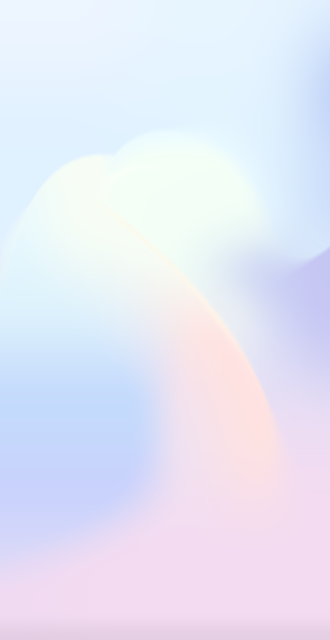
Reproduce this background procedurally as a Shadertoy shader.

```glsl
// Pastel abstract: a pale dome, a peach ribbon curling down, blue and violet mist.
#define SKY_TOP vec3(.93, .96, 1.)
#define SKY_LOW vec3(.88, .945, 1.)
#define MINT vec3(.955, 1., .965)
#define CREAM vec3(.97, .993, .96)
#define ICE vec3(.905, .975, .995)
#define BLUE vec3(.77, .855, .99)
#define PERIWINKLE vec3(.75, .82, .97)
#define VIOLET vec3(.765, .765, .95)
#define LILAC vec3(.86, .85, .97)
#define PEACH vec3(.995, .888, .885)
#define PINK vec3(.953, .86, .945)
#define EDGE .006

float fall(float a, float b, float x) { return 1. - smoothstep(a, b, x); }

// Soft elliptical spot
float glow(vec2 p, vec2 centre, vec2 radius) {
    vec2 d = (p - centre) / radius;
    return exp(-dot(d, d));
}

float cube(float x) { return x * x * x; }

// Height of the two overlapping domes
float domeTop(float x) {
    float small = .758 - 4. * cube(abs(x - .36));
    float large = .797 - 5.5 * cube(abs(x - .54));
    return max(small, large);
}

// Right-hand border of the ribbon
float ribbonEdge(float y) {
    float d = max(y - .24, 0.);
    return max(.86 - 2.8 * d * d, .31);
}

// How far a point lies inside the blue hollow
float hollow(vec2 p) {
    float below = max(.32 - p.y, 0.), above = max(p.y - .32, 0.);
    float border = .52 - 46. * cube(below) - 2.2 * above * above;
    float blur = .085 + 4.5 * below * below + .2 * smoothstep(.36, .58, p.y);
    return fall(-blur, blur, p.x - border + .04);
}

vec3 skyColor(vec2 p) {
    vec3 c = mix(SKY_LOW, SKY_TOP, smoothstep(.76, 1., p.y));
    c = mix(c, vec3(.89, .96, 1.), .6 * smoothstep(.2, .6, p.x));
    c = mix(c, PERIWINKLE, .95 * glow(p, vec2(1.06, .85), vec2(.16, .12)));
    return mix(c, PERIWINKLE, .6 * glow(p, vec2(1.06, .69), vec2(.17, .1)));
}

vec3 domeColor(vec2 p, float depth) {
    vec3 c = mix(vec3(.925, .985, 1.), MINT, smoothstep(0., .045, depth));
    return mix(c, CREAM, fall(.2, .45, p.x));
}

// Violet fold and lilac haze right of the ribbon
vec3 addRightMist(vec3 c, vec2 p) {
    c = mix(c, vec3(.82, .865, .96), .85 * glow(p, vec2(.82, .575), vec2(.19, .065)));
    float crest = .585 + 1.5 * pow(max(p.x - .86, 0.), 2.);
    float blur = mix(.05, .005, smoothstep(.78, .96, p.x));
    float fold = fall(-blur, blur, p.y - crest);
    c = mix(c, VIOLET, .9 * fold * smoothstep(.6, 1., p.x));
    vec3 haze = mix(PINK, vec3(.9, .875, .96), smoothstep(.2, .45, p.y));
    c = mix(c, haze, fall(.34, .55, p.y + .12 * (p.x - .8)));
    return mix(c, vec3(.925, .93, .95), .6 * glow(p, vec2(.66, .51), vec2(.1, .05)));
}

vec3 hollowColor(vec2 p) {
    vec3 c = mix(BLUE, vec3(.87, .95, .99), smoothstep(.36, .54, p.y));
    c = mix(c, mix(ICE, CREAM, smoothstep(.02, .32, p.x)), smoothstep(.5, .67, p.y));
    c = mix(c, vec3(.785, .825, .99), fall(.24, .36, p.y));
    c = mix(c, LILAC, fall(.1, .25, p.y));
    return mix(c, vec3(.9, .85, .96), fall(.03, .12, p.y));
}

vec3 ribbonColor(vec2 p, float inset) {
    vec3 warm = mix(PEACH, CREAM, smoothstep(.44, .62, p.y));
    vec3 cool = mix(vec3(.94, .885, .945), CREAM, smoothstep(.38, .63, p.y));
    vec3 c = mix(warm, cool, smoothstep(.06, .34, inset));
    return mix(c, PINK, fall(.12, .33, p.y));
}

void mainImage(out vec4 fragColor, in vec2 fragCoord) {
    vec2 p = fragCoord / iResolution.xy;

    // Sky and dome
    float depth = domeTop(p.x) - p.y;
    float blur = EDGE + .13 * smoothstep(.5, .95, p.x) + .05 * fall(0., .1, p.x);
    float dome = smoothstep(-blur, blur, depth);
    vec3 c = mix(skyColor(p), domeColor(p, depth), dome * fall(.72, 1.02, p.x));
    c = addRightMist(c, p);

    // Ribbon and hollow, crisp above and melting away below
    float inset = ribbonEdge(p.y) - p.x;
    float soft = EDGE + .1 * fall(.16, .4, p.y);
    float body = smoothstep(-soft, soft, inset) * dome;
    vec3 bodyColor = mix(ribbonColor(p, inset), hollowColor(p), hollow(p));
    c = mix(c, bodyColor, body);

    // Warm rim of the ribbon and the pale curl at its head
    float rim = exp(-pow((inset - .008) / .014, 2.));
    rim *= smoothstep(.36, .52, p.y) * fall(.64, .7, p.y);
    c = mix(c, vec3(1., .97, .91), .55 * rim);
    float arc = length((p - vec2(.45, .69)) / vec2(.14, .05)) - 1.;
    float curl = exp(-pow(arc / .1, 2.)) * smoothstep(.68, .72, p.y) * fall(.4, .55, p.x);
    c = mix(c, vec3(.99, 1., .98), .5 * curl);

    // Faint lower fold and shaded foot
    float fold = fall(-.006, .006, p.y - .117 - .15 * p.x);
    c = mix(c, vec3(.9, .84, .96), .2 * fold * fall(.05, .35, p.x));
    c *= 1. - .06 * fall(0., .045, p.y);
    fragColor = vec4(c, 1.);
}
```
